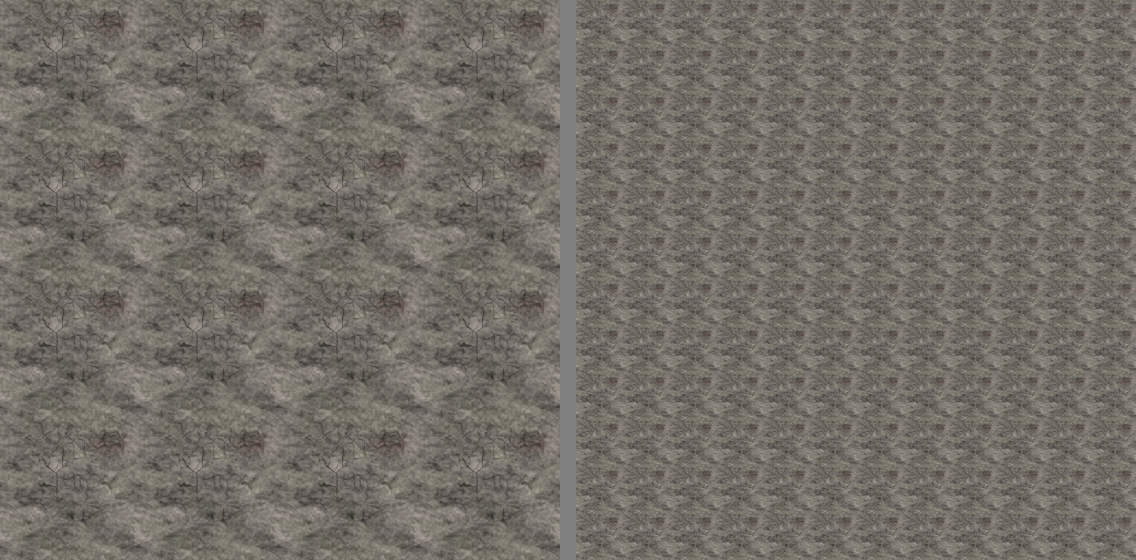
Left, the tile; right, the same tile 3 across and 3 down.
This texture is drawn by a Shadertoy shader. Its source:

```glsl
// Weathered grey rock, one square patch repeated in a grid of 4 by 4.
// Slanted, wrapped noise builds ledges, stains and grain; ragged hollows, a pale
// stone and fine cracks are laid over it, all periodic so every side joins.

#define TILES 4.0          // repeats across and down
#define BASE_TONE 0.478    // mean brightness
#define STAIN 0.30         // strength of the mottling
#define RELIEF 0.56        // strength of the ledge shading
#define GRAIN 0.11         // strength of the fine speckle
#define HOLLOWS 0.75       // strength of the dark and pale patches
#define WARP 0.09          // raggedness of the forms
#define CRACK_CELLS 11.0   // crack cells per repeat
#define CRACK_WIDTH 0.003  // half width in repeats
#define SLANT 0.3          // fall of the forms towards the right
#define STONE vec2(0.40, 0.67)

const vec3 OLIVE = vec3(1.0, 0.970, 0.885);
const vec3 MAUVE = vec3(1.0, 0.947, 0.905);
const vec3 RUST = vec3(0.030, 0.003, -0.008);

// Landmarks: centre, radius, change of tone
const vec4 PATCHES[12] = vec4[12](
    vec4(0.11, 0.65, 0.10, -0.19), vec4(0.18, 0.45, 0.08, -0.18),
    vec4(0.29, 0.54, 0.04, -0.18), vec4(0.81, 0.51, 0.11, -0.13),
    vec4(0.47, 0.17, 0.05, -0.18), vec4(0.94, 0.09, 0.10, -0.15),
    vec4(0.23, 0.21, 0.10, -0.11), vec4(0.80, 0.84, 0.08, -0.14),
    vec4(0.52, 0.33, 0.06, -0.13), vec4(0.31, 0.30, 0.10, 0.08),
    vec4(0.04, 0.18, 0.08, 0.10), vec4(0.33, 0.02, 0.09, 0.09));

vec2 hash2(vec2 p) {
    vec3 q = fract(p.xyx * vec3(0.1031, 0.1030, 0.0973));
    q += dot(q, q.yzx + 33.33);
    return fract((q.xx + q.yz) * q.zy);
}

// Random value of a cell; grid holds columns, rows and the rows of slant
float cellValue(vec2 c, vec3 grid, float seed) {
    float turns = floor(c.x / grid.x);
    c -= turns * grid.xz;
    return hash2(vec2(c.x, mod(c.y, grid.y)) + seed).x;
}

// Value noise on a slanted grid that wraps over the unit patch
float noise(vec2 p, vec3 grid, float seed) {
    p = vec2(p.x * grid.x, p.y * grid.y + p.x * grid.z);
    vec2 i = floor(p), f = fract(p), e = vec2(1.0, 0.0);
    f = f * f * (3.0 - 2.0 * f);
    return mix(mix(cellValue(i, grid, seed), cellValue(i + e, grid, seed), f.x),
               mix(cellValue(i + e.yx, grid, seed), cellValue(i + 1.0, grid, seed), f.x), f.y);
}

float fbm(vec2 p, vec3 grid, float seed) {
    float sum = 0.0, weight = 0.42;
    for (int i = 0; i < 5; i++) {
        sum += weight * noise(p, grid, seed + 37.0 * float(i));
        grid *= 2.0;
        weight *= 0.62;
    }
    return sum;
}

// Shortest offset between two points of the wrapped patch
vec2 wrapDelta(vec2 d) { return fract(d + 0.5) - 0.5; }

float segment(vec2 p, vec2 a, vec2 b) {
    vec2 d = b - a;
    return length(p - a - d * clamp(dot(p - a, d) / dot(d, d), 0.0, 1.0));
}

// Approximate distance to the borders of wrapped, jittered cells
float cellBorder(vec2 p) {
    p *= CRACK_CELLS;
    vec2 cell = floor(p);
    float first = 9.0, second = 9.0;
    for (int y = -1; y <= 1; y++)
    for (int x = -1; x <= 1; x++) {
        vec2 c = cell + vec2(x, y);
        float d = length(c + hash2(mod(c, CRACK_CELLS) + 211.0) - p);
        second = min(second, max(first, d));
        first = min(first, d);
    }
    return 0.5 * (second - first) / CRACK_CELLS;
}

// Forked crack below the pale stone
float forkedCrack(vec2 p) {
    vec2 fork = vec2(0.0, -0.05), left = vec2(-0.07, 0.01), right = vec2(0.06, -0.01);
    float d = segment(p, fork, vec2(0.01, -0.22));
    d = min(d, min(segment(p, fork, left), segment(p, fork, right)));
    d = min(d, segment(p, left, vec2(-0.10, 0.07)));
    d = min(d, segment(p, right, vec2(0.05, 0.07)));
    return min(d, segment(p, vec2(0.0, -0.15), vec2(-0.10, -0.12)));
}

float crackLine(float d, float pixel) {
    return 1.0 - smoothstep(0.0, CRACK_WIDTH + 0.8 * pixel, d);
}

void mainImage(out vec4 fragColor, in vec2 fragCoord) {
    vec2 p = fract(fragCoord / iResolution.xy * TILES);
    float pixel = TILES / iResolution.y;
    vec3 even = vec3(6.0, 6.0, 0.0), ledges = vec3(5.0, 8.0, 2.0);
    vec2 wobble = vec2(fbm(p, even, 11.0), fbm(p, even, 53.0)) - 0.5;
    vec2 q = p + WARP * wobble;

    // Mottling, ledges lit from above and fine grain
    vec2 light = vec2(-0.003, 0.009);
    float slope = fbm(q - light, ledges, 5.0) - fbm(q + light, ledges, 5.0);
    float tone = BASE_TONE + STAIN * (fbm(q, ledges, 5.0) - 0.5) + RELIEF * slope;
    tone += GRAIN * (noise(p, vec3(64.0, 64.0, 0.0), 91.0) - 0.5);

    // Ragged hollows and pale patches
    float ragged = 1.8 * smoothstep(0.3, 0.7, fbm(q, vec3(11.0, 16.0, 4.0), 71.0));
    for (int i = 0; i < 12; i++) {
        vec2 d = wrapDelta(q - PATCHES[i].xy);
        d = vec2(d.x, 1.7 * (d.y + SLANT * d.x)) / PATCHES[i].z;
        tone += HOLLOWS * PATCHES[i].w * ragged * exp(-dot(d, d));
    }
    vec2 local = wrapDelta(p + 0.5 * WARP * wobble - STONE);
    float stone = 1.0 - smoothstep(0.015, 0.085, length(local));
    tone = mix(tone, 0.64, 0.75 * stone);

    // Faint scattered cracks and the clear forked one
    float mask = smoothstep(0.38, 0.62, fbm(p, vec3(5.0, 5.0, 0.0), 131.0));
    tone -= 0.10 * mask * crackLine(cellBorder(q), pixel);
    tone -= 0.15 * crackLine(forkedCrack(local), pixel);

    // Mineral tints
    float tint = smoothstep(0.35, 0.65, fbm(q, ledges, 171.0));
    vec2 rust = wrapDelta(q - vec2(0.80, 0.82)) / vec2(0.10, 0.06);
    vec3 color = clamp(tone, 0.2, 0.72) * mix(OLIVE, MAUVE, tint);
    color += RUST * ragged * exp(-dot(rust, rust));
    fragColor = vec4(color, 1.0);
}
```
